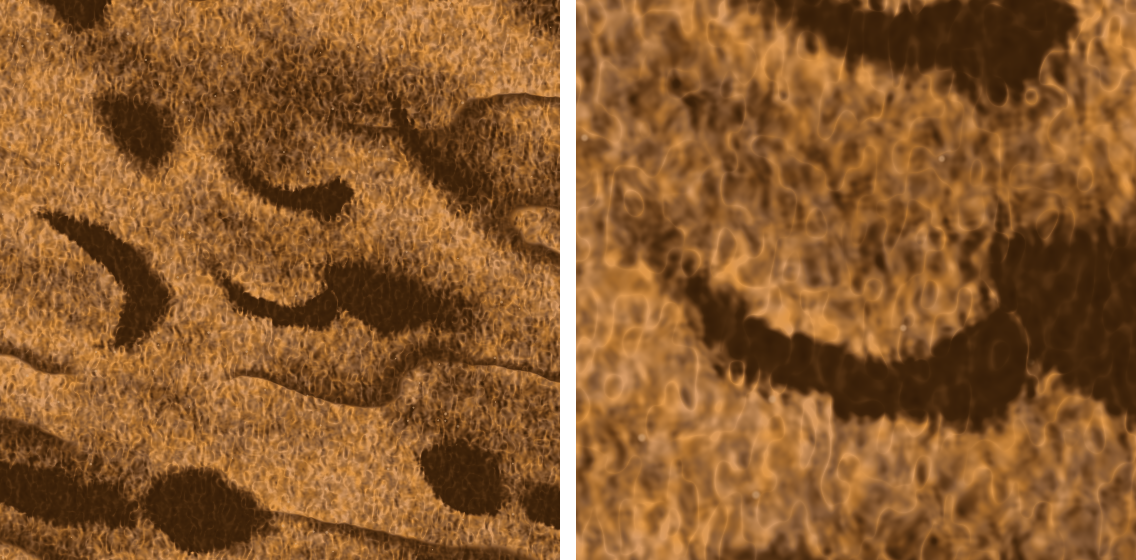
Left: the whole. Right: its middle third, enlarged.
This texture is drawn by a three.js fragment shader. Its source:

```glsl
// Rough golden sand in low sunlight, with shadowed dents, grooves and stringy grain.
varying vec2 vUv;

float hash(vec2 p) {
  vec3 q = fract(p.xyx * 0.1031);
  q += dot(q, q.yzx + 33.33);
  return fract((q.x + q.y) * q.z);
}

float noise(vec2 p) {
  vec2 i = floor(p), f = fract(p);
  f = f * f * (3.0 - 2.0 * f);
  return mix(mix(hash(i), hash(i + vec2(1, 0)), f.x),
             mix(hash(i + vec2(0, 1)), hash(i + vec2(1, 1)), f.x), f.y);
}

float fbm(vec2 p) {
  float sum = 0.0, amp = 0.53;
  for (int i = 0; i < 4; i++) {
    sum += amp * noise(p);
    p = mat2(1.6, 1.2, -1.2, 1.6) * p + 7.3;
    amp *= 0.5;
  }
  return sum;
}

// Coordinates along and across a direction
vec2 turn(vec2 p, float angle) {
  float c = cos(angle), s = sin(angle);
  return vec2(c * p.x + s * p.y, c * p.y - s * p.x);
}

// Distance to the nearest shadow: scattered ovals, some hollowed into crescents
float dentDistance(vec2 p) {
  float nearest = 1.0;
  for (int j = -1; j <= 1; j++) {
    for (int i = -1; i <= 1; i++) {
      vec2 cell = floor(p) + vec2(i, j);
      vec2 jitter = vec2(hash(cell + 11.0), hash(cell + 23.0)) - 0.5;
      vec2 d = turn(p - cell - 0.5 - 0.6 * jitter, -0.6 + 0.9 * (hash(cell + 37.0) - 0.5));
      vec2 size = vec2(mix(0.22, 0.55, hash(cell + 41.0)), mix(0.14, 0.21, hash(cell + 59.0)));
      float oval = (length(d / size) - 1.0) * size.y;
      float kind = hash(cell + 67.0);
      if (kind > 0.5) {
        float side = kind > 0.75 ? 1.0 : -1.0;
        vec2 moundOffset = size * vec2(-0.35, 0.85 * side);
        float mound = (length((d - moundOffset) / (size * 0.95)) - 1.0) * size.y;
        oval = max(oval, -mound);
      }
      nearest = min(nearest, oval);
    }
  }
  return nearest;
}

// Thin curved strings, small side-lit lumps and finer specks
float sandGrain(vec2 p) {
  p += 0.006 * (vec2(noise(p * 50.0), noise(p * 50.0 + 31.0)) - 0.5);
  float strings = 1.0 - abs(2.0 * noise(turn(p, -0.12) * vec2(110.0, 65.0)) - 1.0);
  vec2 lump = turn(p, 0.3) * vec2(170.0, 110.0) + 40.0;
  float relief = noise(lump) - noise(lump + vec2(0.75, -0.35));
  float specks = noise(turn(p, 0.8) * 250.0) - 0.5;
  return 0.25 * (strings * strings - 0.45) + 0.25 * relief + 0.18 * specks;
}

vec3 sandColor(float light) {
  vec3 c = mix(vec3(0.19, 0.1, 0.025), vec3(0.25, 0.14, 0.04), clamp(light / 0.2, 0.0, 1.0));
  c = mix(c, vec3(0.405, 0.245, 0.105), clamp((light - 0.2) / 0.2, 0.0, 1.0));
  c = mix(c, vec3(0.55, 0.36, 0.19), clamp((light - 0.4) / 0.18, 0.0, 1.0));
  c = mix(c, vec3(0.65, 0.43, 0.21), clamp((light - 0.58) / 0.13, 0.0, 1.0));
  return mix(c, vec3(0.86, 0.6, 0.34), clamp((light - 0.71) / 0.29, 0.0, 1.0));
}

// Pale grains of varied size, one in a few cells
float glints(vec2 p) {
  vec2 cell = floor(p);
  vec2 center = 0.35 + 0.3 * vec2(hash(cell + 3.0), hash(cell + 17.0));
  float radius = mix(0.15, 0.35, hash(cell + 29.0));
  return step(0.985, hash(cell + 71.0)) * smoothstep(radius, 0.3 * radius, length(fract(p) - center));
}

void main() {
  vec2 uv = vUv;
  float grain = sandGrain(uv);

  // Broad folds running down to the right, with smaller lumps
  vec2 along = turn(uv, -0.45);
  float fold = fbm(along * vec2(3.0, 7.0) + 3.7);
  float light = mix(0.4, 0.8, smoothstep(0.28, 0.7, fold));
  light += 0.16 * (fbm(along * vec2(13.0, 20.0) + 9.0) - 0.5);

  // Long grooves: a sunlit crest, a crisp edge, then a fading shadow
  vec2 bend = 0.05 * vec2(fbm(uv * 9.0), fbm(uv * 9.0 + 21.0));
  float slope = noise((turn(uv, -0.25) + bend) * vec2(2.2, 6.0) + 19.0) - 0.5;
  slope += 0.03 * grain;
  float stretch = smoothstep(0.35, 0.55, noise(uv * 4.0 + 5.0));
  float groove = smoothstep(0.0, 0.02, slope) * smoothstep(0.13, 0.04, slope) * stretch;
  float crest = smoothstep(-0.09, -0.01, slope) * smoothstep(0.015, 0.0, slope) * stretch;

  // Dents with wobbly, mostly crisp edges and a sunlit rim
  vec2 wobble = vec2(fbm(uv * 6.0), fbm(uv * 6.0 + 13.0)) - 0.5;
  float dent = dentDistance(uv * 3.2 + 0.35 * wobble + 2.0) + 0.05 * grain;
  float softness = mix(0.018, 0.06, smoothstep(0.4, 0.75, noise(uv * 7.0 + 27.0)));
  float shadow = smoothstep(softness, -softness, dent);
  float rim = smoothstep(0.13, 0.03, dent) * smoothstep(0.4, 0.65, noise(uv * 6.0 + 8.0));

  light += 0.1 * max(rim, crest) + grain * 1.2;
  light = mix(light, 0.25 + 0.6 * grain, 0.85 * groove);
  light = mix(light, 0.18 + 0.45 * grain, shadow);
  vec3 color = sandColor(light);

  // Slight warm and greyish shifts, then a few pale glints
  float hue = noise(uv * 50.0 + 4.0) + noise(uv * 130.0 + 60.0) - 1.0 + 0.2 * rim;
  float lit = (1.0 - shadow) * smoothstep(0.25, 0.45, light);
  color *= 1.0 + lit * clamp(hue, -0.5, 0.6) * vec3(0.04, -0.02, -0.32);
  color = mix(color, vec3(0.84, 0.66, 0.48), 0.6 * glints(uv * 90.0) * (1.0 - shadow));

  gl_FragColor = vec4(color, 1.0);
}
```
